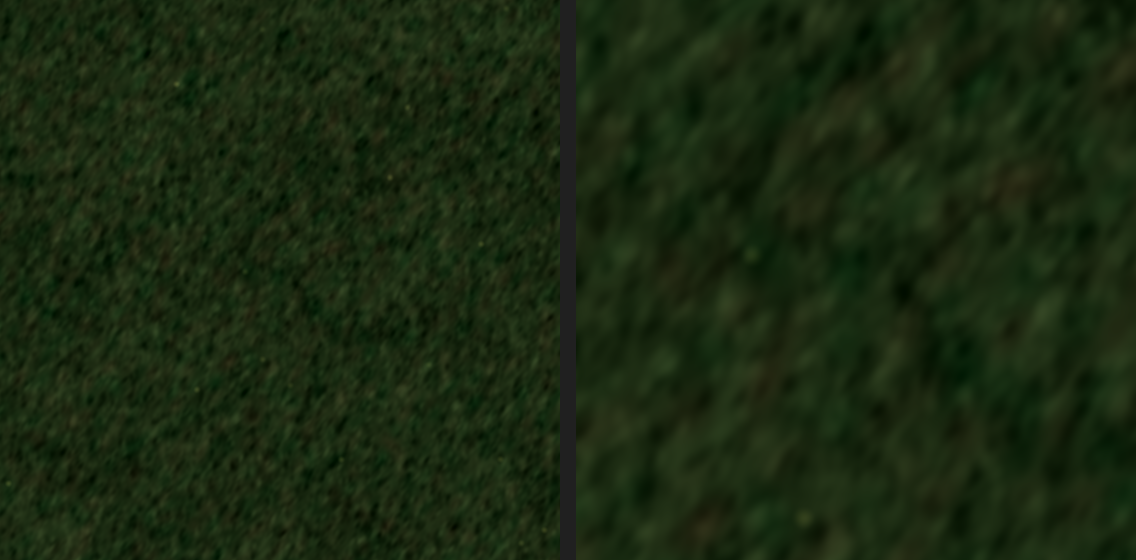
Left, the full canvas; right, a detail of the centre.
Write a WebGL 1 fragment shader that draws this texture.

```glsl
precision highp float;

// Dark green felted turf: soft tufts and pits that lean to the right.
// Cellular noise sums signed, smooth-edged tufts at two grain sizes,
// with broad mottling, a drift in hue and a few pale flecks on top.

uniform vec2 u_resolution;

const vec3 BASE_GREEN = vec3(0.103, 0.162, 0.066);
const vec3 TONE_STEP  = vec3(0.028, 0.031, 0.021);  // dark to light
const vec3 HUE_STEP   = vec3(0.034, 0.002, 0.008);  // teal to olive
const vec3 FLECK_TINT = vec3(0.150, 0.140, 0.070);

// Cells per canvas side
const vec2 TUFT_CELLS   = vec2(74.0, 48.0);
const vec2 FIBRE_CELLS  = vec2(122.0, 84.0);
const vec2 MOTTLE_CELLS = vec2(11.0, 8.0);
const vec2 HUE_CELLS    = vec2(46.0, 34.0);
const float FLECK_CELLS = 24.0;

const float TUFT_GAIN   = 1.90;
const float FIBRE_GAIN  = 1.30;
const float MOTTLE_GAIN = 0.75;

const float LEAN         = 0.32;  // sideways shift per unit of height
const float LEAN_SPREAD  = 0.90;  // variation from tuft to tuft
const float FLECK_CHANCE = 0.025;
const float FLECK_RADIUS = 0.19;  // in fleck cells

vec3 hash3(vec2 cell) {
  vec3 h = vec3(dot(cell, vec2(127.1, 311.7)),
                dot(cell, vec2(269.5, 183.3)),
                dot(cell, vec2(419.2, 371.9)));
  return fract(sin(h) * 43758.547);
}

// Sum of randomly placed tufts, each lighter or darker than the ground
float tuftNoise(vec2 p, float seed) {
  vec2 cell = floor(p);
  float sum = 0.0;
  for (int j = -1; j <= 1; j++) {
    for (int i = -1; i <= 1; i++) {
      vec2 id = cell + vec2(float(i), float(j));
      vec3 rnd = hash3(id + seed);
      vec2 d = p - id - rnd.xy;
      d.x += d.y * (fract(rnd.x * 57.0) - 0.5) * LEAN_SPREAD;
      float falloff = max(0.0, 1.0 - dot(d, d));
      sum += (rnd.z * 2.0 - 1.0) * falloff * falloff * falloff;
    }
  }
  return sum;
}

// Rare soft specks, kept inside their own cell
float fleckMask(vec2 p) {
  vec2 cell = floor(p);
  vec3 rnd = hash3(cell + 71.0);
  vec2 centre = mix(vec2(0.25), vec2(0.75), rnd.xy);
  float spot = 1.0 - smoothstep(0.0, FLECK_RADIUS, length(p - cell - centre));
  float strength = mix(0.4, 1.0, fract(rnd.x * 91.0));
  return spot * strength * step(rnd.z, FLECK_CHANCE);
}

void main() {
  vec2 p = gl_FragCoord.xy / u_resolution.y;
  vec2 leaning = vec2(p.x - LEAN * p.y, p.y);

  // Light and shade of the pile
  float tone = TUFT_GAIN * tuftNoise(leaning * TUFT_CELLS, 3.0)
             + FIBRE_GAIN * tuftNoise(leaning * FIBRE_CELLS, 17.0)
             + MOTTLE_GAIN * tuftNoise(p * MOTTLE_CELLS, 29.0);

  // Hue wanders between teal and olive
  float hue = tuftNoise(leaning * HUE_CELLS, 43.0);

  vec3 color = BASE_GREEN + TONE_STEP * tone + HUE_STEP * hue;
  color += FLECK_TINT * fleckMask(p * FLECK_CELLS);

  gl_FragColor = vec4(clamp(color, 0.0, 1.0), 1.0);
}
```
